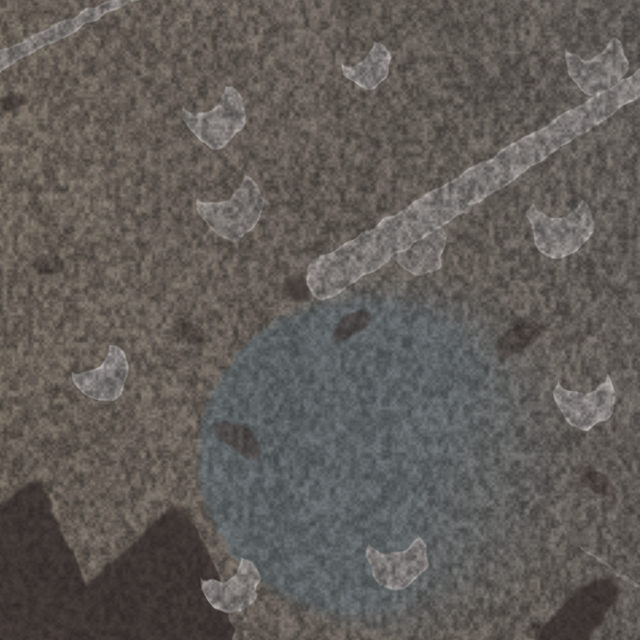
Reproduce this texture procedurally as a WebGL 2 fragment shader.

```glsl
#version 300 es
precision highp float;

uniform vec2 u_resolution;
out vec4 fragColor;

const vec3 GROUND = vec3(0.390, 0.365, 0.342);
const vec3 SLATE = vec3(0.362, 0.384, 0.394);
const vec3 SHADOW = vec3(0.232, 0.203, 0.194);
const vec3 STONE = vec3(0.485, 0.468, 0.462);
const vec3 RIM = vec3(0.640, 0.622, 0.610);
const float GRAIN_SCALE = 125.0;
const float GRAIN_DEPTH = 0.72;
const float EDGE_SOFT = 0.0022;
const float CHIP_GRID = 4.0;
const float CHIP_CHANCE = 0.62;
const float FLAKE_GRID = 3.6;
const float FLAKE_CHANCE = 0.55;

float hash(vec2 p) {
    vec3 q = fract(vec3(p.xyx) * 0.1031);
    q += dot(q, q.yzx + 33.33);
    return fract((q.x + q.y) * q.z);
}

float noise(vec2 p) {
    vec2 i = floor(p), f = fract(p);
    f = f * f * (3.0 - 2.0 * f);
    return mix(mix(hash(i), hash(i + vec2(1, 0)), f.x),
               mix(hash(i + vec2(0, 1)), hash(i + vec2(1, 1)), f.x), f.y);
}

vec2 rotate(vec2 p, float a) {
    float c = cos(a), s = sin(a);
    return vec2(c * p.x + s * p.y, c * p.y - s * p.x);
}

float cover(float d, float soft) {
    return 1.0 - smoothstep(-soft, soft, d);
}

// Distance to a bar whose half width runs from wa to wb
float taperedBar(vec2 p, vec2 a, vec2 b, float wa, float wb) {
    vec2 ab = b - a;
    float t = clamp(dot(p - a, ab) / dot(ab, ab), 0.0, 1.0);
    return length(p - a - ab * t) - mix(wa, wb, t);
}

// Rounded tooth with a hollow top and two sharp tips
float tooth(vec2 p) {
    p.x *= 1.0 + 0.35 * max(-p.y, 0.0);
    return max(length(p) - 1.0, 0.86 - length(p - vec2(-0.4, 1.0)));
}

float poolDistance(vec2 p) {
    return length((p - vec2(0.585, 0.285)) * vec2(1.0, 1.08)) - 0.275;
}

// Jagged dark mass along the lower border
float ridgeDistance(vec2 p) {
    float left = 0.25 - (p.x > 0.06 ? 2.0 : 0.6) * abs(p.x - 0.06);
    float right = 0.215 - (p.x > 0.27 ? 22.0 * pow(p.x - 0.27, 2.0) : 0.95 * (0.27 - p.x));
    vec2 q = rotate(p - vec2(0.895, 0.025), 0.8) / vec2(0.095, 0.034);
    return min((p.y - max(left, right)) * 0.5, (length(q) - 1.0) * 0.034);
}

vec3 paintStone(vec3 col, float d, float rimWidth, float strength, float grain) {
    float rim = smoothstep(-rimWidth, -0.1 * rimWidth, d);
    vec3 stone = mix(STONE, RIM, 0.65 * rim) * (1.0 + 0.75 * (grain - 0.5));
    return mix(col, stone, cover(d, EDGE_SOFT) * strength);
}

void main() {
    vec2 uv = gl_FragCoord.xy / u_resolution;
    vec2 g = uv * GRAIN_SCALE;
    float grain = 0.6 * noise(g * vec2(1.0, 0.75)) + 0.4 * noise(g * 1.9 + 41.0);
    float broad = noise(uv * 7.0 + 3.0);
    vec2 wobble = vec2(noise(uv * 60.0), noise(uv * 60.0 + 90.0)) - 0.5;
    vec2 p = uv + 0.008 * wobble;

    // Grainy ground, warmer on the left
    vec3 col = mix(GROUND * vec3(1.03, 1.01, 0.98), GROUND * vec3(0.96, 0.97, 0.99), uv.x);
    col *= 0.96 + 0.08 * broad;

    // Slate pool, crisp on the left and fading to the right
    float poolSoft = mix(0.008, 0.07, smoothstep(0.35, 0.8, uv.x));
    float pool = cover(poolDistance(p), poolSoft);
    pool *= 1.0 - 0.55 * smoothstep(0.62, 0.86, uv.x + 0.3 * (0.3 - uv.y));
    col = mix(col, SLATE * (0.96 + 0.08 * broad), pool);

    // Dark flakes
    vec2 fp = p * FLAKE_GRID + vec2(0.35, 0.6);
    for (int k = 0; k < 9; k++) {
        vec2 cell = floor(fp) + vec2(k % 3, k / 3) - 1.0;
        vec2 centre = cell + 0.25 + 0.5 * vec2(hash(cell + 11.0), hash(cell + 23.0));
        vec2 q = rotate(fp - centre, -0.7 + 1.4 * hash(cell + 37.0));
        float size = mix(0.09, 0.19, hash(cell + 51.0));
        float d = (length(vec2(q.x, q.y * 2.2 + q.x * q.x * 2.0)) - size) / (2.2 * FLAKE_GRID);
        float on = step(hash(cell + 67.0), FLAKE_CHANCE);
        col = mix(col, SHADOW * 1.1, 0.65 * on * cover(d, 0.004));
    }

    float ridge = cover(ridgeDistance(p + 0.012 * (broad - 0.5)), 0.004);
    col = mix(col, SHADOW, 0.95 * ridge);
    col *= 1.0 + GRAIN_DEPTH * (1.0 - 0.25 * pool - 0.35 * ridge) * (grain - 0.5);

    // Pale chips
    vec2 cp = p * CHIP_GRID;
    for (int k = 0; k < 9; k++) {
        vec2 cell = floor(cp) + vec2(k % 3, k / 3) - 1.0;
        vec2 centre = cell + 0.25 + 0.5 * vec2(hash(cell + 5.0), hash(cell + 17.0));
        float size = mix(0.14, 0.23, hash(cell + 29.0));
        vec2 q = rotate(cp - centre, 0.7 * (hash(cell + 43.0) - 0.4)) / size;
        float d = tooth(q) * size / CHIP_GRID;
        float clear = smoothstep(-0.16, -0.1, poolDistance(centre / CHIP_GRID));
        float on = step(hash(cell + 71.0), CHIP_CHANCE) * clear;
        col = paintStone(col, d, 0.008, on * mix(0.6, 1.0, hash(cell + 83.0)), grain);
    }

    // Long bars, the dark notch at the tip and a thin scratch
    col = mix(col, SHADOW, 0.6 * cover(length((p - vec2(0.465, 0.548)) * vec2(1.0, 1.4)) - 0.025, 0.008));
    float bar = taperedBar(p, vec2(0.51, 0.565), vec2(1.03, 0.89), 0.031, 0.018);
    col = paintStone(col, bar, 0.007, 0.9, grain);
    float thinBar = taperedBar(p, vec2(-0.03, 0.89), vec2(0.22, 1.015), 0.013, 0.009);
    col = paintStone(col, thinBar, 0.006, 0.9, grain);
    float scratch = taperedBar(p, vec2(0.905, 0.145), vec2(1.02, 0.065), 0.001, 0.003);
    col = paintStone(col, scratch, 0.003, 0.6, grain);

    fragColor = vec4(col, 1.0);
}
```
